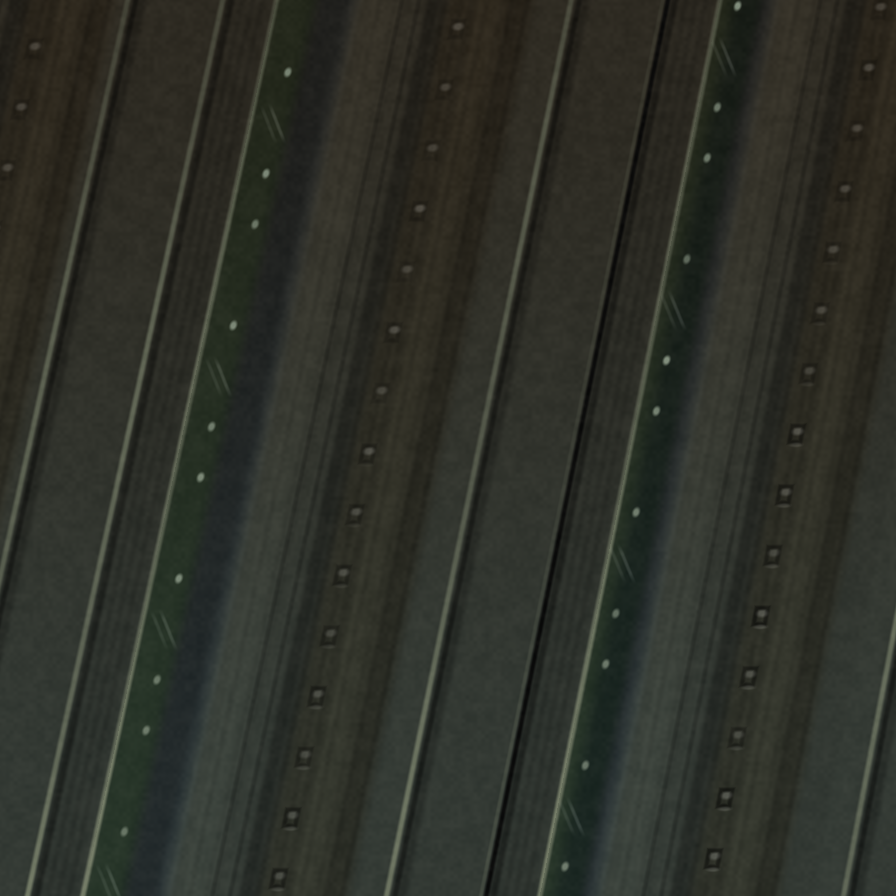
This texture is drawn by a WebGL 1 fragment shader. Its source:

```glsl
precision highp float;
// Slanted dark metal panels with bright ridges, grooves, rivets and a bead row.
// A sheared, slightly converging axis is cut into repeating panels; each panel is
// shaded by soft bands, thin lines and dots, then tinted from warm top to cool base.

uniform vec2 u_resolution;

#define PERIOD 0.495        // panel width
#define ORIGIN 0.3086       // ridge of panel zero at the top edge
#define SLANT 0.2255        // lean of the panels
#define CONVERGE 0.0303     // change of lean across the canvas
#define DRIFT 0.028         // slip of the bead row from panel to panel
#define BEAD_STEP 0.0677    // vertical bead spacing
#define RIVET_STEP 0.0565   // vertical rivet slot spacing
#define LINE_WIDTH 0.0030   // half width of a bright ridge
#define GRAIN 0.022         // strength of the fine mottling

const vec3 WARM_TOP = vec3(0.182, 0.168, 0.134);
const vec3 COOL_BASE = vec3(0.205, 0.230, 0.207);
const vec3 RIDGE = vec3(0.49, 0.52, 0.43);
const vec3 GLINT = vec3(0.53, 0.58, 0.51);
const vec3 GREEN_TINT = vec3(0.88, 1.06, 0.90);
const vec3 BLUE_TINT = vec3(0.91, 0.98, 1.12);
const vec3 BROWN_TINT = vec3(1.04, 0.98, 0.90);

float hash(vec2 p) {
  p = fract(p * vec2(0.1031, 0.1137));
  p += dot(p, p.yx + 33.33);
  return fract((p.x + p.y) * p.x * 7.31);
}

float valueNoise(vec2 p) {
  vec2 c = floor(p), f = fract(p);
  f = f * f * (3.0 - 2.0 * f);
  return mix(mix(hash(c), hash(c + vec2(1.0, 0.0)), f.x),
             mix(hash(c + vec2(0.0, 1.0)), hash(c + 1.0), f.x), f.y);
}

// Soft edged band between two positions
float band(float x, float a, float b, float soft) {
  return smoothstep(a - soft, a + soft, x) - smoothstep(b - soft, b + soft, x);
}

float line(float x, float halfWidth) {
  return 1.0 - smoothstep(0.2 * halfWidth, 1.7 * halfWidth, abs(x));
}

float spot(vec2 p, vec2 radius) {
  return 1.0 - smoothstep(0.35, 1.25, length(p / radius));
}

void main() {
  vec2 uv = gl_FragCoord.xy / u_resolution;
  float down = 1.0 - uv.y;

  // Panel coordinates: index, position inside, and position along the bead row
  float across = (uv.x + SLANT * down) / (1.0 + CONVERGE * down) - ORIGIN;
  float panel = floor(across / PERIOD);
  float q = across - panel * PERIOD;
  float v = q + DRIFT * panel;

  // Broad shading
  float shade = 0.96;
  shade -= 0.10 * band(q, 0.000, 0.045, 0.008);
  shade -= 0.23 * band(v, 0.043, 0.082, 0.012);
  shade += 0.17 * band(v, 0.085, 0.137, 0.010);
  shade += 0.04 * band(v, 0.140, 0.164, 0.003);
  shade -= 0.24 * band(v, 0.168, 0.190, 0.005);
  shade -= 0.12 * band(v, 0.190, 0.224, 0.005);
  shade -= 0.20 * band(v, 0.256, 0.286, 0.008);
  shade += 0.06 * band(q, 0.294, 0.324, 0.005);
  shade -= 0.19 * band(q, 0.334, 0.350, 0.004);
  shade += 0.02 * band(q, 0.352, 0.428, 0.004);
  shade -= 0.10 * band(q, 0.441, 0.488, 0.006);

  // Fine pressed ribs from layered sines
  float ribs = sin(v * 420.0) + 0.6 * sin(v * 683.0 + 1.3);
  shade += 0.035 * ribs * band(v, 0.090, 0.290, 0.010);
  shade += 0.050 * sin(q * 560.0) * band(q, 0.443, 0.485, 0.004);
  shade -= 0.22 * line(v - 0.140, 0.0025) + 0.16 * line(v - 0.159, 0.0025);

  // Tint
  vec3 color = mix(WARM_TOP, COOL_BASE, smoothstep(-0.05, 0.95, down)) * shade;
  color *= mix(vec3(1.0), GREEN_TINT, band(q, 0.0, 0.045, 0.008));
  color *= mix(vec3(1.0), BLUE_TINT, band(v, 0.045, 0.090, 0.012));
  color *= mix(vec3(1.0), BROWN_TINT, band(v, 0.190, 0.286, 0.010));

  // Ridges and grooves; one groove turns black on every other panel
  float glow = mix(0.42, 0.88, down) * (0.9 + 0.15 * sin(down * 9.0 + panel * 2.0));
  float edge = min(q, PERIOD - q);
  float blackSeam = 1.0 - mod(panel, 2.0);
  color *= 1.0 - 0.35 * line(q - 0.338, 0.003) - 0.30 * line(q - 0.444, 0.004);
  color = mix(color, RIDGE, glow * line(edge, LINE_WIDTH));
  color = mix(color, RIDGE, 0.9 * glow * line(q - 0.329, LINE_WIDTH));
  color = mix(color, RIDGE, glow * line(q - 0.435, LINE_WIDTH) * (1.0 - blackSeam));
  color = mix(color, RIDGE, 0.28 * glow * line(q - 0.431, 0.002) * blackSeam);
  color = mix(color, vec3(0.03), 0.92 * line(q - 0.437, 0.0027) * blackSeam);

  // Rivets fill slots 0, 2 and 3 of every five; slot 1 carries scratches
  float slotPos = (down - 0.0807 + 0.074 * panel) / RIVET_STEP;
  float slot = floor(slotPos + 0.5);
  float kind = mod(slot, 5.0);
  vec2 rivet = vec2(q - 0.030 + 0.009 * panel, (slotPos - slot) * RIVET_STEP);
  float hasRivet = 1.0 - line(kind - 1.0, 0.25) - line(kind - 4.0, 0.25);
  color = mix(color, GLINT, hasRivet * (0.6 + 0.35 * hash(vec2(slot, panel) + 40.0))
                            * spot(rivet, vec2(0.0045, 0.0060)));
  float scratch = line(rivet.x - 0.6 * rivet.y, 0.002) + 0.6 * line(rivet.x - 0.6 * rivet.y + 0.010, 0.002);
  color += 0.10 * scratch * line(kind - 1.0, 0.25) * band(rivet.y, -0.016, 0.018, 0.008);

  // Bead row: bright crowns above, dark square brackets toward the base
  float beadPos = (down - 0.0326 + 0.022 * panel) / BEAD_STEP;
  float beadId = floor(beadPos + 0.5);
  vec2 bead = vec2(v - 0.208, (beadPos - beadId) * BEAD_STEP);
  float wear = 0.65 + 0.35 * hash(vec2(beadId, panel) + 17.0);
  vec2 box = abs(bead) - vec2(0.006, 0.009);
  float rim = line(max(box.x, box.y), 0.0025);
  float bracket = smoothstep(0.35, 0.9, down + 0.25 * panel);
  color *= 1.0 - wear * mix(0.22, 0.48, bracket) * rim;
  color += 0.16 * wear * spot(bead - vec2(0.001, -0.003), vec2(0.007, 0.005));
  color += 0.11 * wear * bracket * spot(bead - vec2(0.002, 0.012), vec2(0.008, 0.003));

  // Fine mottling
  float mottle = valueNoise(uv * 230.0 + 9.0) + valueNoise(uv * 90.0 + 31.0) - 1.0;
  color += GRAIN * mottle * vec3(1.0, 0.95, 0.85);
  gl_FragColor = vec4(clamp(color, 0.0, 1.0), 1.0);
}
```
